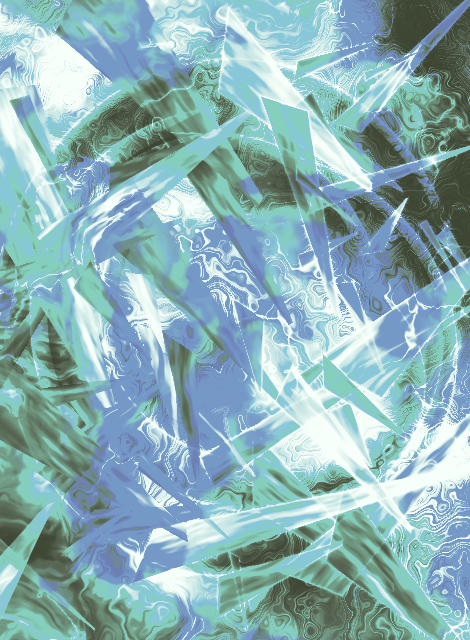
This texture is drawn by a Shadertoy shader. Its source:

```glsl
#define SHARDS 54
#define ARCS 8
#define EDGE 0.0014
#define CONTRAST 1.75
#define BIAS -0.08
#define FIBRE 1.5
#define GLINT 1.7
#define SEED 3.0

const vec3 OLIVE = vec3(0.24, 0.27, 0.20);
const vec3 MOSS  = vec3(0.34, 0.39, 0.32);
const vec3 SAGE  = vec3(0.44, 0.60, 0.51);
const vec3 TEAL  = vec3(0.52, 0.81, 0.74);
const vec3 SKY   = vec3(0.53, 0.78, 0.85);
const vec3 FROST = vec3(0.80, 0.91, 0.90);
const vec3 WHITE = vec3(0.97, 1.00, 0.98);
const vec3 BLUE  = vec3(0.46, 0.60, 0.78);
const vec3 VIOLET = vec3(0.41, 0.44, 0.70);

float hash(vec2 p) { return fract(sin(dot(p, vec2(127.1, 311.7))) * 43758.5453); }

float noise(vec2 p) {
    vec2 i = floor(p), f = fract(p);
    f = f * f * (3.0 - 2.0 * f);
    return mix(mix(hash(i), hash(i + vec2(1, 0)), f.x),
               mix(hash(i + vec2(0, 1)), hash(i + vec2(1, 1)), f.x), f.y);
}

float fbm(vec2 p) {
    float sum = 0.0, amp = 0.5;
    for (int i = 0; i < 5; i++) {
        sum += amp * noise(p);
        p = mat2(1.6, 1.2, -1.2, 1.6) * p + 7.3;
        amp *= 0.5;
    }
    return sum / 0.97;
}

// Coordinates along and across a direction
vec2 align(vec2 p, float a) {
    return vec2(dot(p, vec2(cos(a), sin(a))), dot(p, vec2(-sin(a), cos(a))));
}

float blob(vec2 p, float x, float y, float r) {
    vec2 q = (p - vec2(x, y)) / r;
    return exp(-dot(q, q));
}

// Broad distribution of light and shade
float lighting(vec2 p) {
    float light = blob(p, 0.08, 0.88, 0.13) + blob(p, 0.53, 0.46, 0.13)
                + blob(p, 0.45, 0.93, 0.09) + 0.9 * blob(p, 0.07, 0.30, 0.07)
                + 0.6 * blob(p, 0.28, 0.17, 0.09) + 0.6 * blob(p, 0.62, 0.25, 0.12);
    float shade = blob(p, 0.72, 0.74, 0.12) + blob(p, 0.0, 0.20, 0.09)
                + 0.9 * blob(p, 0.28, 0.78, 0.07) + 0.9 * blob(p, 0.34, 0.43, 0.06)
                + 0.8 * blob(p, 0.42, 0.10, 0.06) + 0.8 * blob(p, 0.64, 0.97, 0.07);
    return 1.3 * light - 1.6 * shade;
}

vec3 palette(float t) {
    vec3 c = mix(OLIVE, MOSS, smoothstep(0.0, 0.07, t));
    c = mix(c, SAGE, smoothstep(0.06, 0.19, t));
    c = mix(c, TEAL, smoothstep(0.19, 0.36, t));
    c = mix(c, SKY, smoothstep(0.44, 0.62, t));
    c = mix(c, FROST, smoothstep(0.66, 0.83, t));
    return mix(c, WHITE, smoothstep(0.82, 0.96, t));
}

void mainImage(out vec4 fragColor, in vec2 fragCoord) {
    vec2 p = fragCoord / iResolution.y;
    vec2 warp = vec2(fbm(p * 5.0), fbm(p * 5.0 + 17.0)) - 0.5;
    vec2 w = p + 0.45 * warp;
    float tone = 6.0 * (fbm(w * 6.0) - 0.5) + lighting(p + 0.2 * warp);
    float grainAngle = 0.5 + 4.0 * warp.x;

    // Curved glass bands with a shaded inner side
    for (int i = 0; i < ARCS; i++) {
        float k = float(i), h = hash(vec2(k, SEED + 9.0));
        vec2 centre = vec2(0.36, 0.47) + 0.03 * k * (vec2(h, hash(vec2(k, SEED + 10.0))) - 0.5);
        vec2 q = (p - centre) / vec2(0.86, 1.0 - 0.2 * h * step(0.5, k));
        float d = length(q) - mix(0.43, 0.20, k / float(ARCS));
        float turn = abs(mod(atan(q.y, q.x) - 1.75 - 2.4 * k + 3.14159, 6.28318) - 3.14159);
        float span = mix(0.9, 1.5, h);
        float seen = 1.0 - smoothstep(span - 0.5, span, turn);
        float wide = mix(0.007, 0.017, hash(vec2(k, SEED + 11.0)));
        float band = 1.0 - smoothstep(-EDGE, EDGE, abs(d) - wide);
        float inner = smoothstep(-0.075, 0.0, d) * (1.0 - smoothstep(0.0, EDGE, d));
        tone -= 1.1 * seen * inner * (1.0 - band);
        tone = mix(tone, -0.3 + 0.7 * d / wide + 0.3 * tone, 0.85 * seen * band);
        tone += 0.9 * seen * exp(-abs(d - wide) / 0.002);
    }

    // Tapered shards along two crossing directions
    for (int i = 0; i < SHARDS; i++) {
        float k = float(i) + 1.0;
        vec2 r = vec2(hash(vec2(k, SEED)), hash(vec2(k, SEED + 1.0)));
        vec2 s = vec2(hash(vec2(k, SEED + 2.0)), hash(vec2(k, SEED + 3.0)));
        vec2 m = vec2(hash(vec2(k, SEED + 4.0)), hash(vec2(k, SEED + 5.0)));
        float angle = mix(0.6, -1.05, step(s.x, 0.62)) + 0.9 * (s.y - 0.5);
        float len = mix(0.05, 0.27, m.x * m.x), width = len * mix(0.10, 0.36, m.y);
        vec2 q = align(p - vec2(0.37, 0.50) - (r - 0.5) * vec2(0.72, 0.88), angle);
        float halfWidth = width * (0.55 - 0.45 * q.x / len);
        float d = max(abs(q.y) - halfWidth, abs(q.x + q.y * (s.y - 0.5) * 2.0) - len);
        float cover = 1.0 - smoothstep(-EDGE, EDGE, d);
        float face = 2.8 * (hash(vec2(k, SEED + 6.0)) - 0.47);
        face += (m.x - 0.5) * 2.0 * q.y / width + 0.5 * q.x / len;
        tone = mix(tone, face, 0.62 * cover);
        tone += 1.1 * step(0.5, r.x) * exp(-abs(d) / 0.0018);
        grainAngle = mix(grainAngle, angle, step(d, 0.0));
    }

    // Fibres and straight scratches following each facet
    vec2 g = align(p + 0.04 * warp, grainAngle);
    float fibre = noise(g * vec2(16.0, 95.0)) + 0.6 * noise(g * vec2(40.0, 210.0) + 5.0) - 0.8;
    tone += FIBRE * fibre * (0.3 + noise(p * 9.0));
    tone += 1.6 * pow(noise(g * vec2(11.0, 85.0) + 40.0), 7.0);

    // Curling bright caustics
    float ridge = pow(1.0 - abs(2.0 * fbm(w * 11.0 + 3.0) - 1.0), 22.0);
    tone += GLINT * ridge * smoothstep(0.42, 0.68, noise(p * 7.0 + 21.0));

    // Colour, with blue pools in the middle tones
    float t = 1.0 / (1.0 + exp(-CONTRAST * (tone + BIAS)));
    float pool = fbm(w * 7.0 + 31.0) + 0.13 * blob(p, 0.66, 0.20, 0.17)
               + 0.10 * blob(p, 0.55, 0.88, 0.13) + 0.09 * blob(p, 0.28, 0.16, 0.12)
               - 0.08 * blob(p, 0.20, 0.55, 0.2);
    float middle = smoothstep(0.10, 0.28, t) * (1.0 - smoothstep(0.70, 0.88, t));
    vec3 poolColour = mix(VIOLET, BLUE, smoothstep(0.15, 0.42, t));
    vec3 colour = mix(palette(t), poolColour, middle * smoothstep(0.52, 0.62, pool));
    fragColor = vec4(colour, 1.0);
}
```
